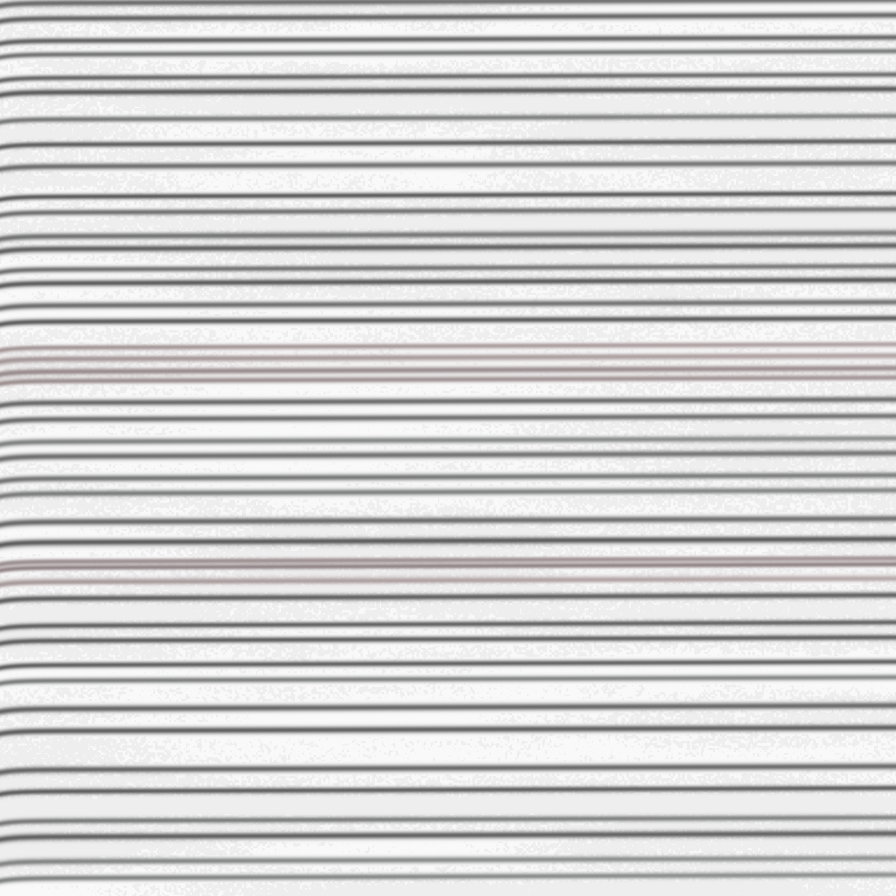
Reproduce this pattern procedurally as a Shadertoy shader.

```glsl
const float BASE_ROWS = 41.0;      // two clusters add two rows each
const float GRAIN_CELLS = 384.0;
const float PI = 3.14159;

float hash(vec2 p) {
    vec3 q = fract(vec3(p.xyx) * 0.1031);
    q += dot(q, q.yzx + 33.33);
    return fract((q.x + q.y) * q.z);
}

float valueNoise(vec2 p) {
    vec2 cell = floor(p);
    vec2 f = fract(p);
    f = f * f * (3.0 - 2.0 * f);
    float low = mix(hash(cell), hash(cell + vec2(1.0, 0.0)), f.x);
    float high = mix(hash(cell + vec2(0.0, 1.0)), hash(cell + vec2(1.0)), f.x);
    return mix(low, high, f.y);
}

float bump(float x, float centre, float width) {
    float d = (x - centre) / width;
    return exp(-d * d);
}

// Lines climb gently to the right and dip at the left edge
float lineRise(float x) {
    return 0.004 * (x - 0.5) - 0.003 * exp(-x / 0.016);
}

// Number of rows below a level: sparse at the bottom, crowded in two clusters
float rowsBelow(float level) {
    float clusters = 2.0 + tanh((level - 0.37) / 0.012) + tanh((level - 0.591) / 0.018);
    float waves = 0.1 + 0.3 * cos(2.0 * PI * 4.6 * (level - 0.11));
    float topSlack = 0.9 * smoothstep(0.8, 0.96, level);
    return BASE_ROWS * level + clusters - 1.7 * sin(PI * level) + waves - topSlack;
}

float rowDensity(float level) {
    float delta = 0.001;
    return (rowsBelow(level + delta) - rowsBelow(level - delta)) / (2.0 * delta);
}

// Neighbours lean together in pairs; the pairing flips near the top
float rowCentre(float row) {
    float pairing = mix(0.12, -0.12, step(38.0, row)) * cos(PI * row);
    return row + 0.5 + pairing + 0.08 * (hash(vec2(row, 7.0)) - 0.5);
}

float lineSigma(float row) {
    return mix(0.0023, 0.0028, hash(vec2(row, 61.0)));
}

vec3 lineColour(float row, float x) {
    float tone = hash(vec2(row, 23.0));
    vec3 grey = mix(vec3(0.38, 0.375, 0.38), vec3(0.55, 0.56, 0.555), tone * tone);
    vec3 rose = mix(vec3(0.58, 0.53, 0.54), vec3(0.67, 0.62, 0.62), tone);
    float clustered = bump(row, 14.0, 1.6) + bump(row, 24.5, 0.9);
    float stray = step(hash(vec2(row, 41.0)), 0.12);
    return mix(grey, rose, step(0.5, clustered + stray)) + 0.07 * x * tone;
}

// Pale grain gathers in long patches, leaving clear margins beside the lines
vec3 speckledPaper(vec2 uv, float level, float lineDistance) {
    float patches = valueNoise(vec2(uv.x * 2.5, level * 20.0));
    patches = mix(patches, valueNoise(vec2(uv.x * 12.0, level * 100.0) + 19.0), 0.25);
    float margin = smoothstep(0.003, 0.010, lineDistance);
    float density = 1.2 * (patches - 0.5) + 0.3 * margin + 0.25;
    float grain = valueNoise(uv * GRAIN_CELLS);
    float speckle = smoothstep(-0.08, 0.08, density - mix(0.2, 0.8, grain));
    return mix(vec3(0.977), vec3(0.937, 0.934, 0.935), speckle);
}

float nearestLine(float rows, float density) {
    float row = floor(rows);
    float nearest = 1.0;
    for (float k = -1.0; k <= 1.0; k++) {
        nearest = min(nearest, abs(rows - rowCentre(row + k)) / density);
    }
    return nearest;
}

// Soft lines laid over each other so that crowded ones merge into bands
vec3 drawLines(vec3 paper, float rows, float density, float x) {
    vec3 colour = paper;
    for (float k = -2.0; k <= 2.0; k++) {
        float row = floor(rows) + k;
        float offset = (rows - rowCentre(row)) / (density * lineSigma(row));
        float cover = exp(-0.5 * offset * offset);
        colour = mix(colour, lineColour(row, x), cover);
    }
    return colour;
}

void mainImage(out vec4 fragColor, in vec2 fragCoord) {
    vec2 uv = fragCoord / iResolution.xy;
    float level = uv.y - lineRise(uv.x);
    float rows = rowsBelow(level);
    float density = rowDensity(level);
    vec3 paper = speckledPaper(uv, level, nearestLine(rows, density));
    fragColor = vec4(drawLines(paper, rows, density, uv.x), 1.0);
}
```
